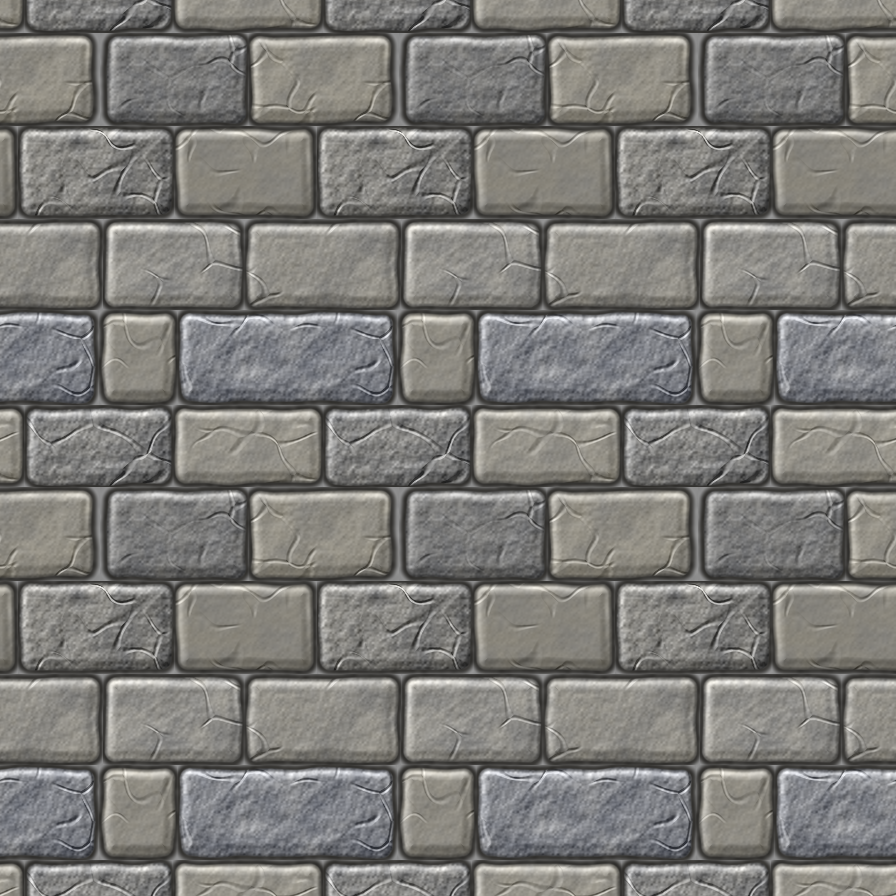
Write a WebGL 1 fragment shader that draws this texture.

```glsl
precision highp float;
// Grey stone wall: five courses of two rounded blocks form one repeating tile.
// Each block is a wobbly rounded box with a height field of grain and cellular
// cracks, lit from the upper left; dark mortar pales where joints are wide.

uniform vec2 u_resolution;

const float TILES_ACROSS = 3.0;   // lengths below are in tile widths
const float TILE_HEIGHT = 1.523;
const float TOP_OFFSET = 0.109;
const float BED_GAP = 0.011;      // half thickness of horizontal joints
const float HEAD_GAP = 0.008;     // half thickness of plain vertical joints
const float CORNER = 0.036;
const float WOBBLE = 0.013;
const float DOME_HEIGHT = 0.014;
const float CRACK_DEPTH = 0.0055;
const float LIGHT_GAIN = 0.36;
const float RIM_GAIN = 0.15;
const vec2 LIGHT = vec2(0.55, 0.83);
const vec3 MORTAR_DARK = vec3(0.21, 0.205, 0.195);
const vec3 MORTAR_PALE = vec3(0.56, 0.56, 0.56);
const vec3 WARM_SHIFT = vec3(0.012, 0.003, -0.022);

// Pairs hold the first and second block of a course.
struct Course {
  vec2 span;     // top and bottom
  vec3 joints;   // two joint positions, half width of the first
  vec2 tone;
  vec2 warmth;
  vec2 rough;
};

Course courseAt(float y) {
  if (y < 0.312) return Course(vec2(0.0, 0.312), vec3(0.336, 0.832, 0.026), vec2(0.47, 0.54), vec2(-0.3, 1.0), vec2(0.9, 0.5));
  if (y < 0.625) return Course(vec2(0.312, 0.625), vec3(0.060, 0.584, 0.010), vec2(0.49, 0.51), vec2(0.1, 0.9), vec2(1.2, 0.25));
  if (y < 0.930) return Course(vec2(0.625, 0.930), vec3(0.344, 0.818, 0.009), vec2(0.55, 0.54), vec2(0.3, 0.5), vec2(0.7, 0.6));
  if (y < 1.248) return Course(vec2(0.930, 1.248), vec3(0.330, 0.594, 0.014), vec2(0.53, 0.52), vec2(0.9, -1.2), vec2(0.35, 1.1));
  return Course(vec2(1.248, TILE_HEIGHT), vec3(0.082, 0.580, 0.009), vec2(0.49, 0.56), vec2(-0.2, 0.9), vec2(1.2, 0.45));
}

vec2 hash2(vec2 p) {
  return fract(sin(vec2(dot(p, vec2(127.1, 311.7)), dot(p, vec2(269.5, 183.3)))) * 4375.85);
}

float noise(vec2 p) {
  vec2 i = floor(p), f = fract(p);
  f = f * f * (3.0 - 2.0 * f);
  float low = mix(hash2(i).x, hash2(i + vec2(1.0, 0.0)).x, f.x);
  float high = mix(hash2(i + vec2(0.0, 1.0)).x, hash2(i + 1.0).x, f.x);
  return mix(low, high, f.y);
}

// Second minus first nearest distance: zero along cell borders.
float cellBorder(vec2 p) {
  vec2 cell = floor(p), f = fract(p);
  float first = 8.0, second = 8.0;
  for (int y = -1; y <= 1; y++) {
    for (int x = -1; x <= 1; x++) {
      vec2 o = vec2(float(x), float(y));
      float d = length(o + hash2(cell + o) - f);
      second = min(second, max(first, d));
      first = min(first, d);
    }
  }
  return second - first;
}

float blockDistance(vec2 q, vec2 halfSize, vec2 seed) {
  vec2 a = abs(q) - halfSize + CORNER;
  float box = length(max(a, 0.0)) + min(max(a.x, a.y), 0.0) - CORNER;
  return box + WOBBLE * (noise(q * 11.0 + seed) - 0.45);
}

float blockHeight(vec2 q, vec2 halfSize, vec2 seed, float rough) {
  float dome = smoothstep(-0.004, 0.042, -blockDistance(q, halfSize, seed));
  vec2 s = q + seed;
  vec2 bend = 0.07 * vec2(noise(s * 13.0), noise(s * 13.0 + 40.0));
  float crack = 1.0 - smoothstep(0.0, 0.13, cellBorder((s + bend) * vec2(5.5, 7.0)));
  crack *= smoothstep(0.42, 0.65, noise(s * 8.0 + 9.0));
  float grain = 0.0055 * noise(s * 27.0) + 0.0035 * noise(s * 62.0) + 0.0015 * noise(s * 120.0);
  return DOME_HEIGHT * dome + rough * grain + 0.006 * noise(s * 10.0)
       - CRACK_DEPTH * (0.4 + 0.6 * rough) * crack;
}

void main() {
  vec2 p = gl_FragCoord.xy / u_resolution * TILES_ACROSS;
  float pixel = TILES_ACROSS / u_resolution.y;
  float y = mod(TILES_ACROSS - p.y - TOP_OFFSET, TILE_HEIGHT);

  // Find the block and its local frame, with y pointing down.
  Course c = courseAt(y);
  float x = fract(p.x - c.joints.x);
  float split = c.joints.y - c.joints.x;
  float block = step(split, x);
  float left = mix(c.joints.z, split + HEAD_GAP, block);
  float right = mix(split - HEAD_GAP, 1.0 - c.joints.z, block);
  vec2 halfSize = 0.5 * vec2(right - left, c.span.y - c.span.x) - vec2(0.0, BED_GAP);
  vec2 q = vec2(x - 0.5 * (left + right), y - 0.5 * (c.span.x + c.span.y));
  vec2 seed = vec2(3.7 + 5.0 * block, 2.3 + 9.0 * c.span.x);
  float rough = mix(c.rough.x, c.rough.y, block);

  // Slope of the surface towards the light.
  const float STEP = 0.004;
  float h = blockHeight(q, halfSize, seed, rough);
  vec2 slope = vec2(blockHeight(q + vec2(STEP, 0.0), halfSize, seed, rough),
                    blockHeight(q + vec2(0.0, STEP), halfSize, seed, rough)) - h;
  float lit = clamp(dot(slope / STEP, LIGHT), -0.8, 0.8);

  // Stone colour: mottled tone, tint, worn pale rim and darkened edge.
  float d = blockDistance(q, halfSize, seed);
  float mottle = noise((q + seed) * 14.0) + 0.6 * noise((q + seed) * 45.0) - 0.8;
  float warmth = mix(c.warmth.x, c.warmth.y, block);
  vec3 stone = mix(c.tone.x, c.tone.y, block) + WARM_SHIFT * (warmth + 0.4 + 0.8 * mottle);
  stone += 0.11 * rough * mottle + LIGHT_GAIN * lit;
  float rim = exp(-pow((d + 0.016) / 0.009, 2.0));
  stone += RIM_GAIN * rim * (0.35 + noise((q + seed) * 18.0)) * (0.7 - 0.5 * q.y / halfSize.y);
  stone *= mix(0.62, 1.0, smoothstep(0.0, 0.014, -d));

  // Mortar is shaded beside blocks and lighter in open joints.
  vec3 mortar = mix(MORTAR_DARK, MORTAR_PALE, smoothstep(0.004, 0.026, d));
  mortar += 0.06 * (noise(vec2(x, y) * 50.0) - 0.5);
  gl_FragColor = vec4(mix(stone, mortar, smoothstep(-pixel, pixel, d)), 1.0);
}
```
